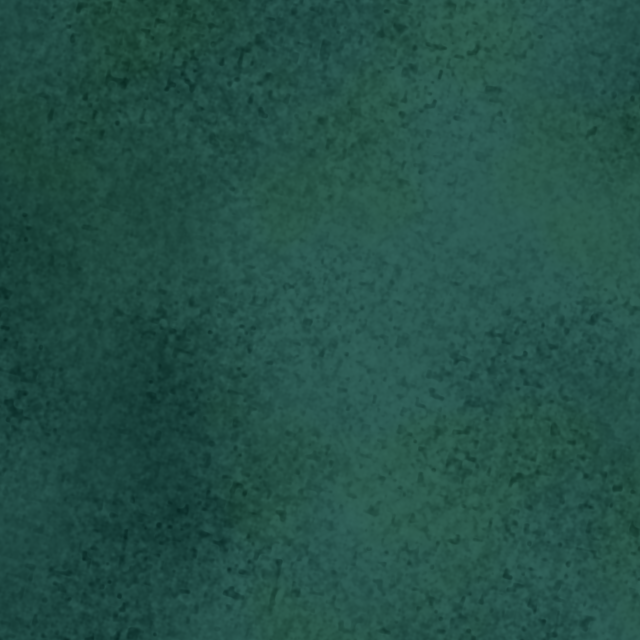
Reproduce this texture procedurally as a Shadertoy shader.

```glsl
// Draws a dark teal suede-like surface with soft shadows and fine mottled grain.
#define DEEP vec3(0.07, 0.22, 0.20)
#define PALE vec3(0.18, 0.37, 0.34)
#define MOSS vec3(0.000, 0.004, -0.040)
#define GRAIN_SCALE 125.0
#define GRAIN_STRENGTH 0.43
#define SPECK_STRENGTH 0.55
#define CLOUD_STRENGTH 0.32
#define LEFT_TONE 0.48
#define RIGHT_TONE 0.88

float hash(vec2 p) {
    vec3 q = fract(vec3(p.xyx) * 0.1031);
    q += dot(q, q.yzx + 33.33);
    return fract((q.x + q.y) * q.z);
}

// Smooth value noise in the range -1 to 1
float noise(vec2 p) {
    vec2 cell = floor(p);
    vec2 f = fract(p);
    f = f * f * (3.0 - 2.0 * f);
    float low = mix(hash(cell), hash(cell + vec2(1, 0)), f.x);
    float high = mix(hash(cell + vec2(0, 1)), hash(cell + vec2(1, 1)), f.x);
    return 2.0 * mix(low, high, f.y) - 1.0;
}

vec2 turn(vec2 p, float angle) {
    float c = cos(angle), s = sin(angle);
    return vec2(c * p.x - s * p.y, s * p.x + c * p.y);
}

// Layered noise, each octave turned to hide the lattice
float clouds(vec2 p) {
    float sum = 0.0, weight = 0.5;
    for (int i = 0; i < 4; i++) {
        sum += weight * noise(p);
        p = turn(p, 0.65) * 2.03 + 17.3;
        weight *= 0.5;
    }
    return sum;
}

// Soft round pool of light or shadow
float pool(vec2 uv, vec2 centre, vec2 size) {
    vec2 d = (uv - centre) / size;
    return exp(-dot(d, d));
}

// Broad light: dim on the left, brighter on the right
float broadTone(vec2 uv) {
    float edge = uv.x - 0.10 * uv.y + 0.05 * noise(uv * 3.0 + 4.0);
    float tone = mix(LEFT_TONE, RIGHT_TONE, smoothstep(0.18, 0.58, edge));
    tone -= 0.30 * pool(uv, vec2(0.27, 0.22), vec2(0.14, 0.22));
    tone -= 0.16 * pool(uv, vec2(0.08, 0.65), vec2(0.20, 0.14));
    tone -= 0.35 * pool(uv, vec2(1.02, 0.95), vec2(0.12, 0.18));
    tone -= 0.12 * pool(uv, vec2(0.95, 0.25), vec2(0.15, 0.25));
    tone += 0.15 * pool(uv, vec2(0.75, 0.82), vec2(0.20, 0.16));
    tone += 0.10 * pool(uv, vec2(0.45, 0.08), vec2(0.15, 0.15));
    return tone + CLOUD_STRENGTH * clouds(uv * 5.0 + 9.0);
}

void mainImage(out vec4 fragColor, in vec2 fragCoord) {
    vec2 uv = fragCoord / iResolution.xy;

    // Patches where the nap is rougher and more heavily specked
    float rough = smoothstep(-0.35, 0.40, clouds(uv * 6.0 + 31.0));

    // Fine nap from three grain sizes
    vec2 g = uv * GRAIN_SCALE;
    float medium = noise(turn(g, 0.4));
    float fine = noise(turn(g, 1.1) * 1.65 + 51.0);
    float coarse = noise(turn(g, 0.8) * 0.48 + 83.0);
    float grain = 0.55 * medium + 0.40 * fine + 0.30 * coarse;

    // Clustered dark specks
    float speckField = noise(turn(g, 0.2) * 0.85 + 140.0) + 0.45 * coarse;
    float specks = smoothstep(0.25, 1.1, speckField);

    float tone = broadTone(uv);
    tone += GRAIN_STRENGTH * mix(0.65, 1.05, rough) * grain;
    tone -= SPECK_STRENGTH * mix(0.35, 1.0, rough) * specks;

    // Compress the highlights so that the pale nap stays even
    tone = tone - 0.45 * max(tone - 0.95, 0.0);
    tone = max(tone, -0.35);

    // Faint moss tint, strongest at the upper left
    float moss = smoothstep(0.0, 0.45, clouds(uv * 4.0 + 62.0));
    moss = 0.6 * moss + 0.4 * pool(uv, vec2(0.15, 0.70), vec2(0.22, 0.25));

    vec3 colour = mix(DEEP, PALE, tone) + MOSS * moss;
    fragColor = vec4(clamp(colour, 0.0, 1.0), 1.0);
}
```
